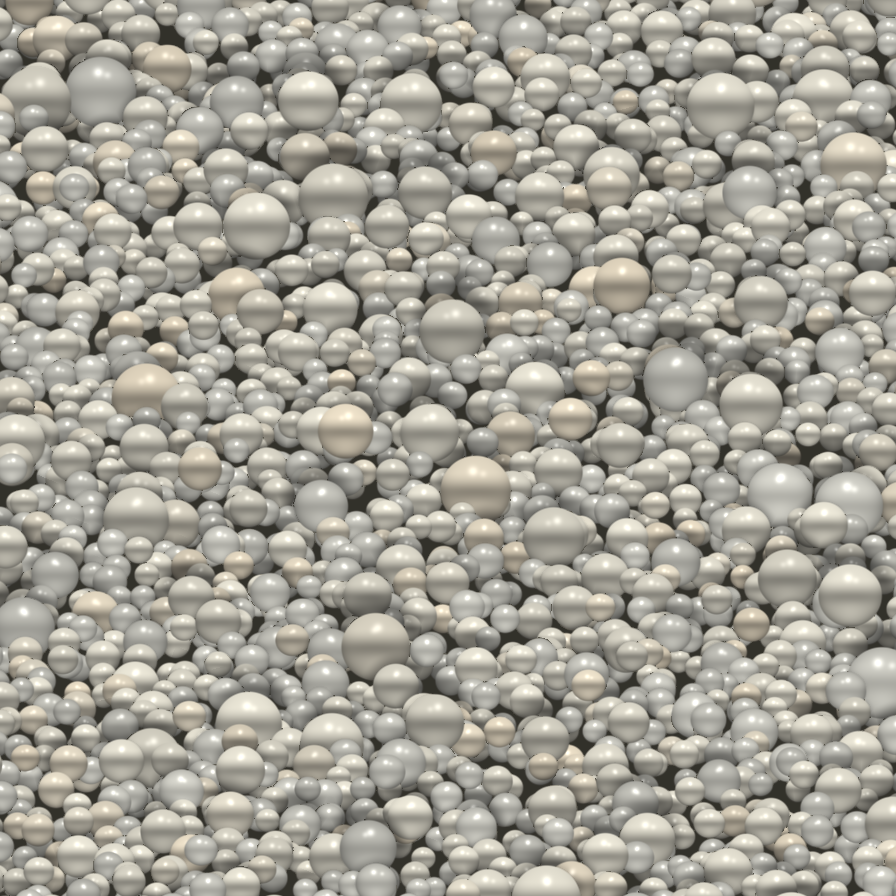
Give the GLSL for this texture, as a Shadertoy shader.

```glsl
#define LAYERS 4
#define JITTER 0.56
#define SCATTER 0.028
#define SOFTNESS 0.0013
#define SHADOW_REACH 0.055
#define SHADOW_DEPTH 0.40
#define BAND_DEPTH 0.13
#define CREAM vec3(1.015, 0.997, 0.930)
#define TAN vec3(1.030, 0.975, 0.870)
#define MILK vec3(1.000, 0.995, 0.952)
#define GAP_COLOR vec3(0.330, 0.318, 0.275)

struct Bead {
    float key;     // nearness to the viewer
    float gap;     // signed distance to the outline
    float radius;
    vec2 normal;   // position on the disc, from -1 to 1
    vec2 id;
};

vec4 hash4(vec2 p) {
    vec4 q = fract(p.xyxy * vec4(0.1031, 0.1030, 0.0973, 0.1099));
    q += dot(q, q.wzxy + 33.33);
    return fract((q.xxyz + q.yzzw) * q.zywx);
}

// Cell size, smallest radius, largest radius, fill chance
vec4 layerShape(int layer) {
    if (layer == 0) return vec4(0.029, 0.0135, 0.0175, 1.0);
    if (layer == 1) return vec4(0.040, 0.0155, 0.0210, 1.0);
    if (layer == 2) return vec4(0.060, 0.0210, 0.0280, 0.70);
    return vec4(0.115, 0.0300, 0.0400, 0.52);
}

float spot(vec2 v, float size) {
    return exp(-dot(v, v) / (size * size));
}

vec3 beadColor(Bead bead) {
    vec2 n = bead.normal;
    vec4 look = hash4(bead.id + 213.0);
    float large = smoothstep(0.014, 0.030, bead.radius);
    float rim = min(dot(n, n), 1.0);
    float edge = rim * rim * rim * (0.65 - 0.5 * n.y);
    float sky = smoothstep(-0.05, 0.55, n.y);
    float band = spot(vec2(0.0, n.y + 0.05), 0.24) * (1.0 - 0.6 * rim);
    float bounce = spot(n + vec2(0.0, 0.55), 0.45);

    float matte = 0.635 + 0.22 * sky - BAND_DEPTH * mix(0.75, 1.0, large) * band
                + 0.06 * bounce - 0.22 * edge;
    float milky = 0.68 + 0.12 * sky - 0.05 * band + 0.07 * bounce
                - 0.12 * rim * rim - 0.10 * edge;

    // Small beads are more often translucent
    bool glass = look.x < mix(0.50, 0.16, large);
    vec3 tint = glass ? MILK : mix(CREAM, TAN, smoothstep(0.7, 1.0, look.y));
    vec3 color = (glass ? milky : matte) * tint * (0.95 + 0.13 * look.z);

    // Window glints
    float glint = spot(n - vec2(0.25 * look.w - 0.12, 0.56), 0.13);
    glint += 0.5 * spot(n - vec2(0.30 - 0.5 * look.w, 0.48), 0.10);
    return color + (glass ? 0.30 : 0.18) * glint;
}

// Contact shadow from nearer neighbours
float lightLeft(float above) {
    return 1.0 - SHADOW_DEPTH * smoothstep(0.0, SHADOW_REACH, above);
}

void mainImage(out vec4 fragColor, in vec2 fragCoord) {
    vec2 p = fragCoord / iResolution.y;
    float soft = max(SOFTNESS, 0.75 / iResolution.y);
    float shadowKey = -1e3;
    Bead top = Bead(-p.y - 0.07, 1.0, 1.0, vec2(0.0), vec2(0.0));
    Bead under = top;

    // Find the two nearest beads under this point
    for (int layer = 0; layer < LAYERS; layer++) {
        vec4 shape = layerShape(layer);
        float level = float(layer);
        float angle = 0.4 + 0.9 * level;
        float c = cos(angle);
        float s = sin(angle);
        mat2 turn = mat2(c, s, -s, c);
        vec2 grid = turn * p / shape.x + 40.0;
        vec2 home = floor(grid - 0.5);

        for (int k = 0; k < 4; k++) {
            vec2 cell = home + vec2(k & 1, k >> 1);
            vec2 id = cell + 71.0 * level;
            vec4 seed = hash4(id);
            if (seed.w > shape.w) continue;

            vec2 center = cell + 0.5 + JITTER * (seed.xy - 0.5);
            vec2 offset = (grid - center) * turn * shape.x;
            float radius = mix(shape.y, shape.z, seed.z);
            vec2 n = offset / radius;
            n.y *= 1.0 + 0.08 * seed.w * seed.w;

            // Beads lower on the canvas lie nearer to the viewer
            float key = offset.y - p.y + SCATTER * seed.w / shape.w + 0.011 * level;
            float gap = (length(n) - 1.0) * radius;
            if (gap > 0.0) shadowKey = max(shadowKey, key - 2.5 * gap);
            if (gap < soft) {
                Bead bead = Bead(key, gap, radius, n, id);
                if (key > top.key) {
                    under = top;
                    top = bead;
                } else if (key > under.key) {
                    under = bead;
                }
            }
        }
    }

    // Blend the two shaded beads over the dark gap with soft outlines
    vec2 cover = 1.0 - smoothstep(-soft, soft, vec2(under.gap, top.gap));
    vec3 color = mix(GAP_COLOR, beadColor(under), cover.x);
    color *= lightLeft(max(shadowKey, top.key) - under.key);
    color = mix(color, beadColor(top) * lightLeft(shadowKey - top.key), cover.y);
    fragColor = vec4(clamp(color, 0.0, 1.0), 1.0);
}
```
